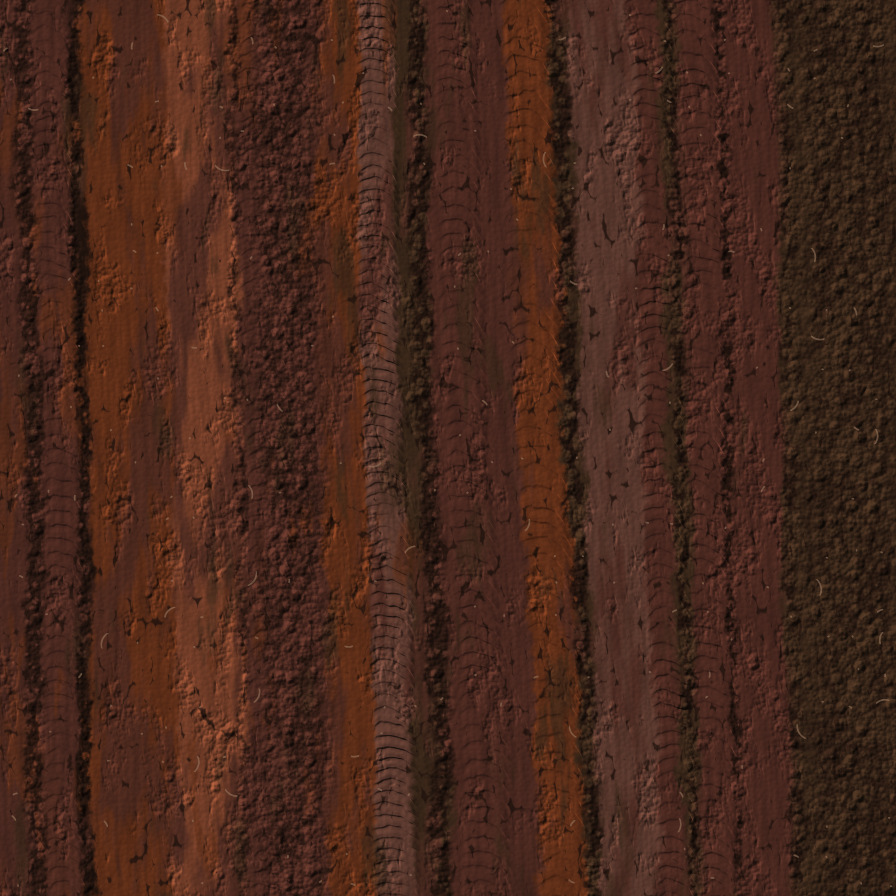
This texture is drawn by a WebGL 2 fragment shader. Its source:

```glsl
#version 300 es
precision highp float;
uniform vec2 u_resolution;
out vec4 fragColor;

const vec3 UMBER = vec3(0.28, 0.152, 0.12), OLIVE = vec3(0.215, 0.145, 0.095);
const vec3 MAUVE = vec3(0.335, 0.21, 0.17), RUST = vec3(0.36, 0.175, 0.09);
const vec3 SHADOW = vec3(0.12, 0.07, 0.05), CLAY = vec3(0.43, 0.23, 0.15);
const vec3 STRAW = vec3(0.58, 0.45, 0.35);
const vec3 PALETTE[6] = vec3[6](UMBER, OLIVE, MAUVE, RUST, SHADOW, CLAY);

// Soil bands from left to right: left edge and palette index
const int BANDS = 16;
const float BAND_EDGE[BANDS] = float[BANDS](0.0, 0.086, 0.098, 0.19, 0.272, 0.36, 0.408, 0.45,
    0.485, 0.578, 0.632, 0.65, 0.72, 0.745, 0.768, 0.873);
const int BAND_TINT[BANDS] = int[BANDS](0, 4, 3, 5, 0, 3, 2, 1, 0, 3, 1, 2, 0, 1, 0, 1);

// Tyre tracks: centre, half width, ribs per canvas, depth
const int TRACKS = 7;
const vec4 TRACK[TRACKS] = vec4[TRACKS](
    vec4(0.068, 0.022, 62.0, 0.8), vec4(0.297, 0.026, 54.0, 0.8), vec4(0.428, 0.023, 76.0, 1.3),
    vec4(0.523, 0.025, 58.0, 0.8), vec4(0.605, 0.029, 50.0, 0.9), vec4(0.740, 0.024, 60.0, 1.2),
    vec4(0.789, 0.025, 56.0, 1.0));

// Crumbly furrows: centre, half width, darkness
const int FURROWS = 10;
const vec3 FURROW[FURROWS] = vec3[FURROWS](
    vec3(0.036, 0.012, 0.75), vec3(0.091, 0.007, 0.95), vec3(0.268, 0.006, 0.5), vec3(0.322, 0.036, 0.5),
    vec3(0.477, 0.011, 0.85), vec3(0.640, 0.009, 0.9), vec3(0.762, 0.007, 0.9), vec3(0.816, 0.006, 0.9),
    vec3(0.884, 0.010, 0.75), vec3(0.950, 0.060, 0.5));

const float RIB_BOW = 0.8, RELIEF = 1.1;
const float GRAIN_CELLS = 190.0, CLOD_CELLS = 85.0, PIT_CELLS = 120.0;
const float STRAW_CELLS = 30.0, STRAW_SHARE = 0.25;
const vec2 TO_LIGHT = vec2(-0.0014, 0.0013);

vec2 hash2(vec2 p) {
    vec3 q = fract(p.xyx * vec3(0.1031, 0.1030, 0.0973));
    q += dot(q, q.yzx + 33.33);
    return fract((q.xx + q.yz) * q.zy);
}

// Cellular noise: distance to the nearest point
float cells(vec2 p) {
    vec2 id = floor(p), f = fract(p);
    float nearest = 2.0;
    for (int k = 0; k < 9; k++) {
        vec2 o = vec2(k % 3 - 1, k / 3 - 1), d = o + hash2(id + o) - f;
        nearest = min(nearest, dot(d, d));
    }
    return sqrt(nearest);
}

// Layered sines, roughly -1 to 1
float drift(vec2 p) {
    float sum = 0.0, amp = 0.6;
    for (int i = 0; i < 5; i++, amp *= 0.62) {
        sum += amp * sin(p.x + 1.4 * sin(p.y)) * cos(p.y + 1.2 * sin(0.8 * p.x));
        p = mat2(0.8, -0.6, 0.6, 0.8) * p * 1.9 + 2.1;
    }
    return sum;
}

// x: crumbliness, y: darkness
vec2 furrows(vec2 p) {
    vec2 result = vec2(0.0);
    float ragged = 0.007 * drift(p * vec2(50.0, 38.0));
    for (int i = 0; i < FURROWS; i++) {
        float d = abs(p.x - FURROW[i].x + ragged) / FURROW[i].y;
        result = max(result, (1.0 - smoothstep(0.4, 1.4, d)) * vec2(1.0, FURROW[i].z));
    }
    return result;
}

float height(vec2 p, float crumble) {
    float h = 0.0, wear = drift(p * vec2(25.0, 14.0));
    for (int i = 0; i < TRACKS; i++) {
        float u = (p.x - TRACK[i].x) / TRACK[i].y, bow = u + 0.3;
        float inside = 1.0 - smoothstep(0.75, 1.1, abs(u) + 0.2 * wear);
        float phase = fract(p.y * TRACK[i].z + RIB_BOW * bow * bow + 0.5 * wear);
        float rib = smoothstep(0.0, 0.16, phase) * (1.0 - smoothstep(0.35, 1.0, phase));
        h += inside * TRACK[i].w * rib * (0.45 + 0.45 * smoothstep(-0.3, 0.9, u)) * (0.75 + 0.6 * wear);
    }
    // Grain and clods gather in patches
    float patches = max(crumble, smoothstep(0.0, 0.7, drift(p * vec2(60.0, 26.0) + 51.0)));
    h -= cells(p * GRAIN_CELLS) * mix(0.14, 0.65, patches) + cells(p * CLOD_CELLS) * mix(0.1, 0.9, patches);
    return h + (1.0 - smoothstep(0.1, 0.3, cells(p * CLOD_CELLS * 0.45))) * patches;
}

// Scattered dry stalks and pale specks
float stalks(vec2 p) {
    vec2 g = p * STRAW_CELLS, id = floor(g), r = hash2(id + 7.0), s = hash2(id + 91.0);
    vec2 d = fract(g) - 0.3 - 0.4 * r;
    float angle = 6.2832 * s.x, reach = 0.25 * pow(s.y, 6.0) + 0.01;
    d = mat2(cos(angle), -sin(angle), sin(angle), cos(angle)) * d;
    d.y += 1.2 * d.x * d.x;
    d.x -= clamp(d.x, -reach, reach);
    return (1.0 - smoothstep(0.01, 0.05, length(d))) * step(hash2(id + 41.0).x, STRAW_SHARE);
}

void main() {
    vec2 uv = gl_FragCoord.xy / u_resolution;
    // Lean the tracks gently to the right on the way down
    float lean = 0.016 + 0.032 * exp(-pow(abs(uv.x - 0.6) / 0.16, 2.0));
    vec2 p = uv + vec2(lean * (uv.y - 0.5) + 0.0025 * sin(uv.y * 9.0 + uv.x * 5.0), 0.0);

    // Soil bands with ragged borders
    float edgeX = p.x + 0.008 * drift(p * vec2(38.0, 18.0)) + 0.004 * drift(p * 150.0);
    vec3 soil = PALETTE[0];
    for (int i = 1; i < BANDS; i++)
        soil = mix(soil, PALETTE[BAND_TINT[i]], smoothstep(-0.004, 0.004, edgeX - BAND_EDGE[i]));

    // Stains and drawn-out streaks
    float stain = drift(p * vec2(34.0, 8.0) + 4.0), damp = drift(p * vec2(48.0, 11.0) + 19.0);
    float iron = drift(p * vec2(40.0, 10.0) + 37.0) * (1.0 - smoothstep(0.35, 0.6, p.x));
    soil = mix(soil, RUST, 0.6 * smoothstep(0.2, 0.55, iron));
    soil = mix(soil, UMBER, 0.8 * smoothstep(-0.05, 0.45, stain) * (1.0 - smoothstep(0.86, 0.89, p.x)));
    soil = mix(soil, OLIVE, 0.6 * smoothstep(0.35, 0.8, damp));
    soil *= 1.0 + 0.22 * (0.45 - cells(p * vec2(150.0, 13.0)));

    // Furrow shade broken by crumbs, and sparse pits
    vec2 furrow = furrows(p);
    float broken = 0.4 * drift(p * vec2(55.0, 24.0) + 8.0);
    float gaps = smoothstep(0.3, 0.55, cells(p * CLOD_CELLS) + broken);
    float pits = smoothstep(0.72, 0.95, cells(p * PIT_CELLS * vec2(1.0, 0.6)) + 0.5 * broken + 0.12 * furrow.x);
    soil = mix(soil, SHADOW, max(furrow.y * gaps, 0.8 * pits));

    // Relief lit from the upper left
    float slope = height(p, furrow.x) - height(p + TO_LIGHT, furrow.x);
    soil *= clamp(1.0 + RELIEF * slope, 0.35, 1.5);
    fragColor = vec4(mix(soil, STRAW, 0.6 * stalks(p)), 1.0);
}
```
